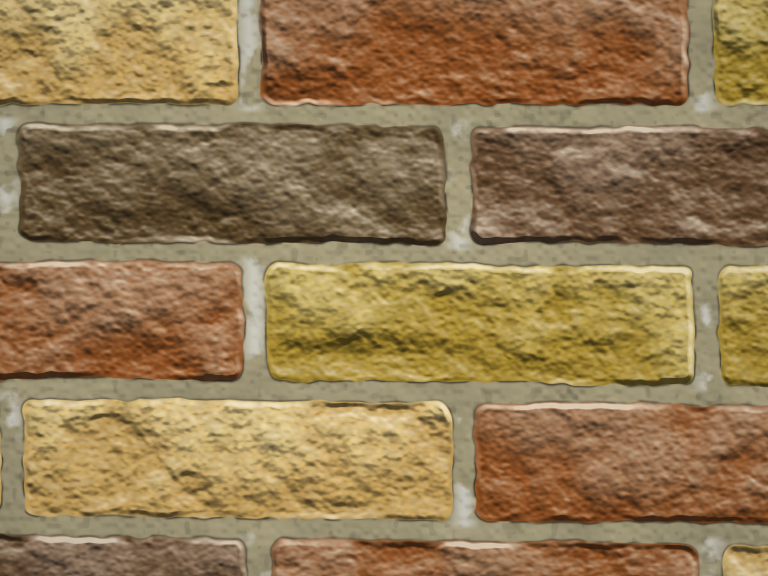
Give the GLSL for this texture, as a Shadertoy shader.

```glsl
// A wall of rough, split-faced bricks in running bond with pale mortar.
// Rounded-box distances lay out the bricks, layered noise gives the relief,
// and the slope of that relief is lit from above.

float hash(vec2 p) {
    return fract(sin(dot(p, vec2(127.1, 311.7))) * 43758.55);
}

float noise(vec2 p) {
    vec2 i = floor(p), f = fract(p);
    f = f * f * (3.0 - 2.0 * f);
    return mix(mix(hash(i), hash(i + vec2(1, 0)), f.x),
               mix(hash(i + vec2(0, 1)), hash(i + vec2(1, 1)), f.x), f.y);
}

float fbm(vec2 p) {
    float sum = 0.0, amp = 0.5;
    for (int i = 0; i < 5; i++) {
        sum += amp * noise(p);
        p = mat2(1.6, 1.2, -1.2, 1.6) * p + 7.3;
        amp *= 0.5;
    }
    return sum;
}

// Signed distance to the nearest brick; also its local position and cell.
float brickDistance(vec2 p, out vec2 local, out ivec2 cell) {
    float depth = 1.0 - p.y;
    float v = depth * (1.0 - 0.013 * p.x) - 0.198;
    float row = floor(v / 0.238) + 1.0;
    float u = p.x - 0.02 * depth - (mod(row, 2.0) < 0.5 ? 0.431 : 0.005);
    float col = floor(u / 0.784) + 1.0;
    cell = ivec2(col, row);
    local = vec2(u - (col - 0.5) * 0.784, (row - 0.5) * 0.238 - v);

    float wobble = (noise(p * 9.0) - 0.5) * 0.006 + (noise(p * 45.0) - 0.5) * 0.006;
    vec2 d = abs(local) - vec2(0.370, 0.1015) + 0.022;
    return length(max(d, 0.0)) + min(max(d.x, d.y), 0.0) - 0.022 + wobble;
}

// Broken stone surface: lumps, ragged ledges and grain, shifted per brick.
float stoneRelief(vec2 p, ivec2 cell) {
    vec2 s = p * vec2(8.0, 10.0) + vec2(cell) * vec2(17.3, 9.1);
    float ledge = smoothstep(0.42, 0.56, fbm(s * 0.75 + 40.0));
    float grain = noise(s * 7.3) + 0.45 * noise(s * 14.0 + 5.0);
    return 0.85 * fbm(s) + 0.13 * ledge + 0.065 * grain;
}

float wallHeight(vec2 p) {
    vec2 local;
    ivec2 cell;
    float d = brickDistance(p, local, cell);
    float body = smoothstep(0.0, -0.012, d);
    float mortar = 0.025 * noise(p * 95.0) + 0.03 * noise(p * 32.0);
    return mix(mortar, 0.11 + 0.9 * (stoneRelief(p, cell) - 0.5), body);
}

// Stone kinds: straw, ochre, terracotta, umber, mauve.
vec3 stoneColor(int kind, float recess) {
    vec3 face[5] = vec3[5](vec3(0.83, 0.74, 0.51), vec3(0.75, 0.67, 0.40),
        vec3(0.61, 0.45, 0.32), vec3(0.48, 0.41, 0.30), vec3(0.54, 0.44, 0.35));
    vec3 deep[5] = vec3[5](vec3(0.74, 0.60, 0.34), vec3(0.62, 0.51, 0.18),
        vec3(0.55, 0.31, 0.14), vec3(0.36, 0.28, 0.17), vec3(0.40, 0.29, 0.19));
    return mix(face[kind], deep[kind], recess);
}

void mainImage(out vec4 fragColor, in vec2 fragCoord) {
    vec2 p = fragCoord / iResolution.y;
    vec2 local;
    ivec2 cell;
    float d = brickDistance(p, local, cell);

    // Light from above and slightly to the right
    float e = 0.0017, h = wallHeight(p);
    vec2 slope = vec2(wallHeight(p + vec2(e, 0)), wallHeight(p + vec2(0, e))) - h;
    float light = clamp(dot(slope / e, vec2(-0.3, -1.0)) * 0.042 + 0.02, -0.58, 0.9);

    // Mortar with faint mottling and specks
    vec3 mortar = vec3(0.61, 0.575, 0.455) * (0.9 + 0.2 * fbm(p * 13.0));
    mortar *= 1.0 - 0.1 * smoothstep(0.68, 0.9, noise(p * 80.0));

    // White lime in patches along the upright joints
    float joint = 0.392 - abs(local.x);
    float lime = exp(-pow(joint / 0.02, 2.0)) * smoothstep(0.46, 0.58, fbm(p * 15.0));
    lime *= smoothstep(0.119, 0.106, abs(local.y));
    mortar = mix(mortar, vec3(0.80, 0.80, 0.77), 0.8 * lime);

    // Thin broken seam around each brick, heaviest below it
    float seam = exp(-pow(max(d, 0.0) / 0.0028, 2.0)) * smoothstep(0.2, 0.6, noise(p * 40.0));
    mortar *= 1.0 - seam * (local.y < 0.0 ? 0.6 : 0.4);

    // Brick colour: richer in hollows and toward the lower edge
    int kinds[15] = int[15](0, 2, 1,  3, 3, 4,  2, 1, 1,  0, 0, 2,  4, 2, 0);
    int kind = kinds[(cell.y % 5) * 3 + cell.x % 3];
    float hollow = 0.64 - stoneRelief(p, cell) - local.y * 1.5;
    vec3 stone = stoneColor(kind, smoothstep(-0.15, 0.32, hollow));
    stone *= 0.92 + 0.16 * noise(p * 120.0);

    float soft = 0.0006 + 0.6 / iResolution.y;
    vec3 color = mix(mortar, stone, smoothstep(soft, -soft, d));
    color *= 1.0 + min(light, 0.0);
    color = mix(color, vec3(0.96, 0.92, 0.84), 0.78 * max(light, 0.0));

    // Gentle falloff toward the corners
    vec2 c = fragCoord / iResolution.xy - 0.5;
    fragColor = vec4(color * (1.03 - 0.22 * dot(c, c)), 1.0);
}
```
